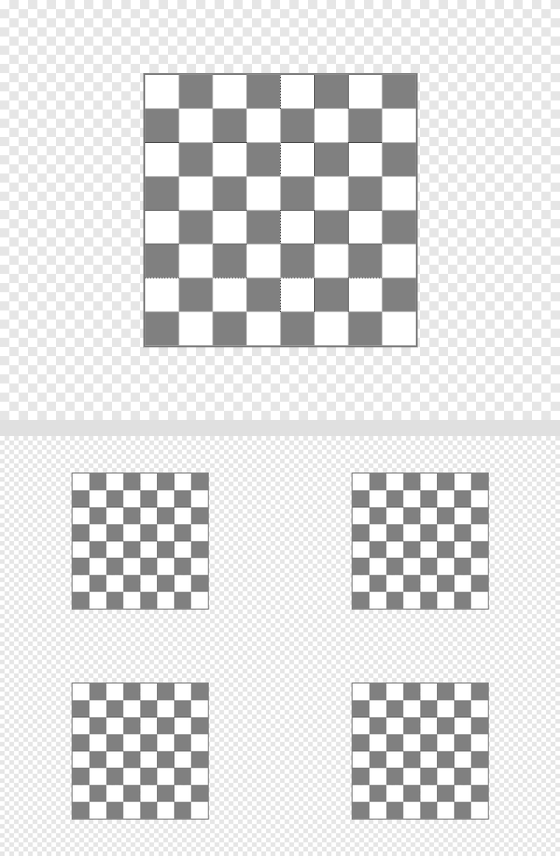
Top: one tile. Bottom: repeated 2 by 2.
Give the GLSL for this pattern, as a Shadertoy shader.

```glsl
const vec2 BACK_CELLS = vec2(60.0, 46.0);   // even counts, so the ground wraps
const float BOARD_CELLS = 8.0;
const float CELL_SIZE = 0.0806;             // lengths are fractions of canvas height
const float BORDER_WIDTH = 0.0040;
const float SEAM_WIDTH = 0.0017;
const float DASHES_PER_CELL = 12.0;
const vec2 BOARD_OFFSET = vec2(0.0012, 0.0005);

const vec3 WHITE = vec3(1.0);
const vec3 PALE_GREY = vec3(0.90);
const vec3 MID_GREY = vec3(0.50);
const vec3 BORDER_GREY = vec3(0.46);
const vec3 SOFT_SEAM = vec3(0.73);
const vec3 DARK_SEAM = vec3(0.20);

// Coverage of the region where the signed distance is negative
float fill(float dist, float pixel) {
    return clamp(0.5 - dist / pixel, 0.0, 1.0);
}

// 0 on even cells and 1 on odd cells, with edges one pixel wide
float checker(vec2 cells, vec2 pixel) {
    vec2 wave = 2.0 * abs(fract((cells - 0.5) * 0.5) - 0.5) - 0.5;
    vec2 side = clamp(2.0 * wave / pixel, -1.0, 1.0);
    return 0.5 - 0.5 * side.x * side.y;
}

// 1 on even whole numbers, 0 on odd ones
float isEven(float n) {
    return 1.0 - mod(n, 2.0);
}

// 1 where n lies between the whole numbers first and last
float inRange(float n, float first, float last) {
    return step(first - 0.5, n) * step(n, last + 0.5);
}

float dashes(float along) {
    return smoothstep(0.2, 0.4, abs(fract(along * DASHES_PER_CELL) - 0.5));
}

// Soft and dark hairlines between the squares of the board
vec3 drawSeams(vec3 color, vec2 cells, float pixel) {
    vec2 line = floor(cells + 0.5);
    vec2 square = floor(cells);
    vec2 dist = abs(cells - line) * CELL_SIZE - 0.5 * SEAM_WIDTH;
    float last = BOARD_CELLS - 1.0;

    float upright = fill(dist.x, pixel) * inRange(line.x, 1.0, last);
    float level = fill(dist.y, pixel) * inRange(line.y, 1.0, last);

    // Dark stretches run beside the white squares of even rows
    float darkUpright = inRange(line.x, 4.0, 6.0) * isEven(square.y);
    float darkLevel = max(inRange(line.y, 2.0, 2.0), inRange(line.y, 4.0, 6.0))
                    * isEven(square.x);
    darkUpright *= mix(1.0, dashes(cells.y), inRange(line.x, 4.0, 4.0));
    darkLevel *= mix(1.0, dashes(cells.x), inRange(line.y, 6.0, 6.0));

    color = mix(color, SOFT_SEAM, max(upright, level));
    return mix(color, DARK_SEAM, max(upright * darkUpright, level * darkLevel));
}

void mainImage(out vec4 fragColor, in vec2 fragCoord) {
    vec2 uv = fragCoord / iResolution.xy;
    float pixel = 1.0 / iResolution.y;
    vec2 fromTop = vec2(uv.x, 1.0 - uv.y);

    // Fine checkered ground
    float ground = checker(fromTop * BACK_CELLS, BACK_CELLS / iResolution.xy);
    vec3 color = mix(WHITE, PALE_GREY, ground);

    // Board coordinates, with rows counted downward
    vec2 p = (fromTop - 0.5) * vec2(iResolution.x / iResolution.y, 1.0) - BOARD_OFFSET;
    vec2 cells = p / CELL_SIZE + 0.5 * BOARD_CELLS;
    float boardDist = max(abs(p.x), abs(p.y)) - 0.5 * BOARD_CELLS * CELL_SIZE;

    // Squares, seams and frame
    float odd = checker(cells, vec2(pixel / CELL_SIZE));
    vec3 board = drawSeams(mix(WHITE, MID_GREY, odd), cells, pixel);
    color = mix(color, BORDER_GREY, fill(boardDist - BORDER_WIDTH, pixel));
    color = mix(color, board, fill(boardDist, pixel));

    fragColor = vec4(color, 1.0);
}
```
